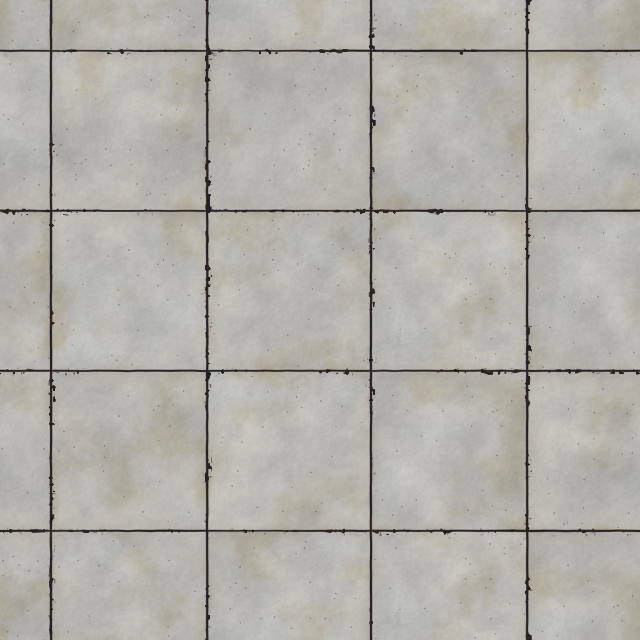
Reproduce this texture procedurally as a WebGL 1 fragment shader.

```glsl
precision highp float;
// Worn concrete paving: four by four slabs split by thin dark joints.
// Columns alternate narrow and wide; wrapped noise gives each slab its own
// mottling and grain, and chips the joint edges. Tiles seamlessly.
uniform vec2 u_resolution;

float hash(vec2 p) {
  vec3 q = fract(p.xyx * vec3(0.1031, 0.1030, 0.0973));
  q += dot(q, q.yzx + 33.33);
  return fract((q.x + q.y) * q.z);
}

// Value noise on the unit canvas with a whole number of cells per side
float noise(vec2 p, vec2 cells) {
  p *= cells;
  vec2 i = floor(p), f = fract(p);
  f = f * f * (3.0 - 2.0 * f);
  vec2 a = mod(i, cells), b = mod(i + 1.0, cells);
  return mix(mix(hash(a), hash(vec2(b.x, a.y)), f.x),
             mix(hash(vec2(a.x, b.y)), hash(b), f.x), f.y);
}

float fbm(vec2 p, float cells) {
  float sum = 0.0, weight = 0.5;
  for (int k = 0; k < 5; k++) {
    sum += weight * noise(p, vec2(cells));
    p += vec2(0.137, 0.291);
    cells *= 2.0;
    weight *= 0.58;
  }
  return sum / 1.11;
}

// Joint coverage from signed distance; wear reaches further on one side
float joint(float dist, float halfWidth, float chip, float wornSide, float blur) {
  float reach = halfWidth + chip * (dist * wornSide > 0.0 ? 1.0 : 0.35);
  return smoothstep(-blur, blur, reach - abs(dist));
}

void main() {
  vec2 p = gl_FragCoord.xy / u_resolution;
  float blur = 0.75 / u_resolution.y;

  // Slab index and signed distance to the nearest joint on each axis
  float pairX = fract(p.x - 0.0797) * 2.0;
  float inPair = fract(pairX);
  float rowY = fract(p.y - 0.1706) * 4.0;
  vec2 slab = vec2(floor(pairX) * 2.0 + step(0.488, inPair), floor(rowY));
  float nearest = inPair < 0.244 ? 0.0 : (inPair < 0.744 ? 0.488 : 1.0);
  vec2 dist = vec2((inPair - nearest) * 0.5, (fract(rowY + 0.5) - 0.5) * 0.25);
  float edge = min(abs(dist.x), abs(dist.y));

  // Mottled concrete, shifted for each slab
  vec2 shift = vec2(hash(slab + 3.7), hash(slab + 19.3));
  vec2 s = p + shift;
  float cloud = fbm(s, 10.0);
  float patches = fbm(s + 0.37, 24.0);
  float grain = noise(s, vec2(256.0)) - 0.5;
  float relief = fbm(s, 64.0) - fbm(s + vec2(-0.002, 0.002), 64.0);
  float checker = mod(slab.x + slab.y, 2.0) - 0.5;
  float tone = 0.719 + (cloud - 0.5) * 0.13 + (patches - 0.5) * 0.10
             + grain * 0.022 + relief * 0.07
             + checker * 0.012 + (shift.x - 0.5) * 0.012;
  vec3 color = tone * vec3(1.008, 1.0, 0.968);

  // Warm stains, cool bloom and grime near the slab edges
  float stain = smoothstep(0.54, 0.78, fbm(s + 0.61, 14.0));
  color *= mix(vec3(1.0), vec3(0.965, 0.95, 0.90), stain);
  color += vec3(-0.006, 0.0, 0.012) * smoothstep(0.5, 0.75, fbm(s + 0.83, 8.0));
  float grime = exp(-edge * 110.0) * smoothstep(0.3, 0.75, patches);
  color *= 1.0 - grime * vec3(0.10, 0.12, 0.16);

  // Sparse pinholes
  vec2 pit = s * 128.0;
  vec2 pitCell = mod(floor(pit), 128.0);
  vec2 pitCenter = 0.3 + 0.4 * vec2(hash(pitCell + 7.1), hash(pitCell + 41.9));
  float pitShape = smoothstep(0.24, 0.08, length(fract(pit) - pitCenter));
  color *= 1.0 - 0.22 * pitShape * step(0.972, hash(pitCell + 71.3));

  // Pale worn rim beside the joints
  float rim = smoothstep(0.0015, 0.0030, edge) * smoothstep(0.0065, 0.0035, edge);
  color += 0.025 * rim * (noise(p, vec2(90.0)) - 0.3);

  // Ragged joints: small chips gather in patches along the edges
  float bite = smoothstep(0.60, 0.88, noise(p + 0.21, vec2(190.0)));
  float wornX = smoothstep(0.38, 0.78, noise(p, vec2(16.0, 26.0)));
  float wornY = smoothstep(0.42, 0.82, noise(p + 0.43, vec2(26.0, 16.0)));
  vec2 wobble = vec2(noise(p, vec2(8.0, 60.0)), noise(p, vec2(60.0, 8.0))) - 0.5;
  vec2 bent = dist + wobble * 0.0008;
  float thinning = noise(p + 0.17, vec2(7.0, 4.0));
  float vertical = joint(bent.x, 0.0018, bite * wornX * 0.0055, 1.0, blur);
  float level = joint(bent.y, 0.0011 + 0.0008 * thinning,
                      bite * wornY * 0.0050, -1.0, blur);
  float gap = max(vertical, level);

  // Loose dark crumbs just off the worn edges
  float crumbs = smoothstep(0.80, 0.92, noise(p + 0.71, vec2(230.0)));
  crumbs *= max(wornX * smoothstep(0.009, 0.003, abs(dist.x - 0.002)),
                wornY * smoothstep(0.008, 0.003, abs(dist.y + 0.002)));
  color = mix(color, vec3(0.30, 0.27, 0.24), crumbs * 0.75);

  // Joint fill drifts between blue-black and rusty black
  vec3 fill = mix(vec3(0.10, 0.10, 0.13), vec3(0.17, 0.13, 0.12),
                  noise(p, vec2(48.0)));
  gl_FragColor = vec4(mix(color, fill, gap * 0.97), 1.0);
}
```
